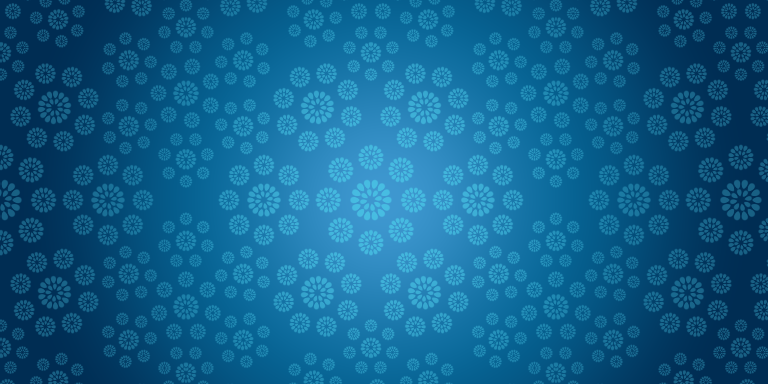
Reproduce this background procedurally as a Shadertoy shader.

```glsl
// Snowflake lattice of petal rosettes glowing over a radial blue gradient.
#define LATTICE 0.9635
#define CENTRE vec2(-0.034, -0.021)
#define GLOW_CENTRE vec2(0.0, -0.020)
#define RING_RADIUS 0.2786
#define VERTEX_RADIUS 0.5563
#define SMALL_ORBIT 0.172
#define PETAL_TINT vec3(0.29, 0.79, 0.91)
#define GLOW_BLUE vec3(0.245, 0.595, 0.815)
#define MID_BLUE vec3(0.025, 0.400, 0.590)
#define EDGE_BLUE vec3(0.0, 0.175, 0.325)

const float TAU = 6.2831853;

vec2 polar(float radius, float angle) {
    return radius * vec2(cos(angle), sin(angle));
}

// Fold the plane into one of n equal sectors, centred on the x axis.
vec2 foldSectors(vec2 p, float n, float phase) {
    float sector = TAU / n;
    float angle = mod(atan(p.y, p.x) - phase + 0.5 * sector, sector) - 0.5 * sector;
    return polar(length(p), angle);
}

// Approximate signed distance to a teardrop, wider at its outer end.
float petal(vec2 p, float middle, vec2 halfSize) {
    p.x -= middle;
    float taper = 1.0 + 0.3 * clamp(p.x / halfSize.x, -1.0, 1.0);
    vec2 size = vec2(halfSize.x, halfSize.y * taper);
    return (length(p / size) - 1.0) * halfSize.y;
}

// Coverage of a flower with two rings of petals.
float flower(vec2 p, float radius) {
    p /= radius;
    float pixel = 1.0 / (iResolution.y * radius);
    float outer = petal(foldSectors(p, 14.0, 0.0), 0.79, vec2(0.22, 0.145));
    float inner = petal(foldSectors(p, 8.0, 0.2), 0.37, vec2(0.17, 0.105));
    return smoothstep(0.6 * pixel, -0.6 * pixel, min(outer, inner));
}

// A flower with n satellites.
float rosette(vec2 p, float n, float phase, float orbit, float core, float satellite) {
    vec2 s = foldSectors(p, n, phase) - vec2(orbit, 0.0);
    return max(flower(p, core), flower(s, satellite));
}

float smallRosette(vec2 p, float phase) {
    return rosette(p, 7.0, phase, 0.0573, 0.0265, 0.0160);
}

// Position relative to the nearest point of a triangular lattice.
vec2 hexCell(vec2 p) {
    vec2 period = LATTICE * vec2(1.0, sqrt(3.0));
    vec2 a = mod(p + 0.5 * period, period) - 0.5 * period;
    vec2 b = mod(p, period) - 0.5 * period;
    return dot(a, a) < dot(b, b) ? a : b;
}

float pattern(vec2 p) {
    vec2 cell = hexCell(p);
    vec2 folded = foldSectors(cell, 6.0, 0.0);
    float cover = rosette(cell, 8.0, 0.0, 0.111, 0.053, 0.0325);
    cover = max(cover, rosette(folded - vec2(RING_RADIUS, 0.0),
                               8.0, 0.0, 0.0911, 0.043, 0.0265));

    // Rosettes on the corners of each hexagon.
    float corner = floor(atan(cell.y, cell.x) / (TAU / 6.0));
    vec2 vertex = cell - polar(VERTEX_RADIUS, (corner + 0.5) * TAU / 6.0);
    float phase = mix(1.34, TAU / 4.0, mod(corner, 2.0));
    cover = max(cover, rosette(vertex, 7.0, phase, 0.0716, 0.033, 0.0205));

    // Small rosettes around the corners, inside the cell and on its edges.
    folded.y = abs(folded.y);
    vec2 inside = polar(VERTEX_RADIUS - SMALL_ORBIT, TAU / 12.0);
    vec2 edge = vec2(0.5 * LATTICE, 0.5 * VERTEX_RADIUS - SMALL_ORBIT);
    cover = max(cover, smallRosette(folded - inside, TAU * 7.0 / 12.0));
    return max(cover, smallRosette(folded - edge, -TAU / 4.0));
}

void mainImage(out vec4 fragColor, in vec2 fragCoord) {
    vec2 p = (fragCoord - 0.5 * iResolution.xy) / iResolution.y;

    // Background glow.
    float r = length(p - GLOW_CENTRE);
    vec3 color = mix(GLOW_BLUE, MID_BLUE, smoothstep(0.0, 0.55, r));
    color = mix(color, EDGE_BLUE, smoothstep(0.40, 0.98, r));

    // Petals fade toward the sides.
    float opacity = mix(0.75, 0.33, smoothstep(0.0, 0.65, r));
    color = mix(color, PETAL_TINT, opacity * pattern(p - CENTRE));
    fragColor = vec4(color, 1.0);
}
```
